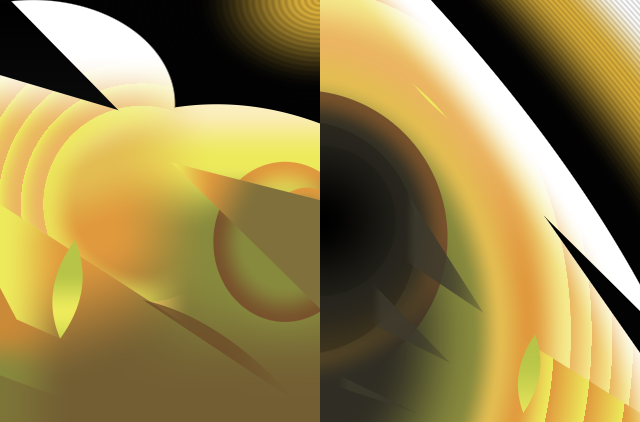
Write a WebGL 1 fragment shader that draws this background.

```glsl
precision highp float;
// Abstract split panel: amber shells, dark discs, black blades and striped gold corners.
uniform vec2 u_resolution;

#define SIZE vec2(7.68, 5.06)
#define SPLIT 3.84
#define SHELL_STEP 0.27
#define RIM_STEP 0.1
#define STRIPE_FREQ 100.0
#define STRIPE_DEPTH 0.16

const vec3 WHITE = vec3(1.0);
const vec3 CREAM = vec3(0.98, 0.92, 0.68);
const vec3 PEACH = vec3(0.92, 0.71, 0.38);
const vec3 YELLOW = vec3(0.93, 0.92, 0.36);
const vec3 GOLD = vec3(0.89, 0.74, 0.32);
const vec3 ORANGE = vec3(0.88, 0.6, 0.24);
const vec3 OLIVE = vec3(0.53, 0.54, 0.24);
const vec3 BROWN = vec3(0.45, 0.37, 0.2);
const vec3 RUST = vec3(0.47, 0.32, 0.17);
const vec3 DARK = vec3(0.19, 0.18, 0.14);
const vec3 LEAF = vec3(0.72, 0.77, 0.28);

// Antialiased coverage of a distance, positive inside
float fill(float d) { return clamp(0.5 + d * u_resolution.x / SIZE.x, 0.0, 1.0); }

// Distance to line a-b, positive on the right of the walk
float side(vec2 p, vec2 a, vec2 b) {
  vec2 d = normalize(b - a);
  return d.x * (p.y - a.y) - d.y * (p.x - a.x);
}

// Open wedge from a tip along two edges
float wedge(vec2 p, vec2 tip, vec2 a, vec2 b) {
  return min(side(p, tip, a), -side(p, tip, b));
}

// Leaning lens with the given half size
float lens(vec2 q, vec2 size) {
  float v = q.y / size.y;
  return size.x * (1.0 - v * v) - abs(q.x + 0.15 * q.y);
}

vec3 blend(vec3 a, vec3 b, float lo, float hi, float t) {
  return mix(a, b, smoothstep(lo, hi, t));
}

// Black to gold to white, ruled with fine stripes
vec3 stripedGold(float t) {
  vec3 c = blend(vec3(0.01), vec3(0.86, 0.69, 0.23), 0.4, 1.5, t);
  c = blend(c, WHITE, 1.55, 2.3, t);
  return c * (1.0 - STRIPE_DEPTH * (0.5 + 0.5 * sin(t * STRIPE_FREQ)));
}

vec3 leftPanel(vec2 p) {
  // Warm ground, olive towards the right
  float t = p.y + 0.35 * (p.x - 1.2);
  vec3 warm = blend(blend(CREAM, GOLD, 1.2, 2.0, t), ORANGE, 2.0, 2.75, t);
  warm = blend(warm, BROWN, 2.9, 4.5, t);
  vec3 green = blend(blend(CREAM, YELLOW, 1.35, 1.9, p.y), OLIVE, 1.95, 2.8, p.y);
  green = blend(green, BROWN, 3.2, 4.7, p.y);
  vec3 col = blend(warm, green, 1.3, 2.6, p.x);

  // Nested shells above a slanted cut
  float r = length(p - vec2(1.7, 2.45)) - 1.18;
  float above = fill(-side(p, vec2(0.0, 2.45), vec2(0.85, 3.0)));
  float west = above * (1.0 - smoothstep(1.5, 2.3, p.x));
  col = mix(col, YELLOW, 0.85 * west * smoothstep(-0.4, 0.0, r));
  float f = fract(r / SHELL_STEP);
  col = mix(col, mix(PEACH, YELLOW, f * f), fill(r) * west);
  col = blend(WHITE, col, 0.65, 1.6, p.y);

  // Lower lobe and leaf
  float lobe = wedge(p, vec2(0.2, 3.83), vec2(0.0, 3.45), vec2(0.7, 4.05));
  vec3 under = blend(ORANGE * 0.9, OLIVE, 3.9, 4.5, p.y);
  under = mix(under, BROWN, 0.5 * fill(side(p, vec2(0.0, 4.5), vec2(0.6, 4.72))));
  vec3 low = blend(mix(under, YELLOW, fill(lobe)), col, 0.0, 0.85, p.x);
  col = mix(low, col, above);
  vec3 leaf = blend(YELLOW, LEAF, 0.0, 0.5, abs(p.y - 3.75));
  col = mix(col, leaf, fill(lens(p - vec2(0.81, 3.47), vec2(0.17, 0.59))));

  // Disc with a green halo and a small inner cap
  float disc = 0.9 - 0.9 * length((p - vec2(3.42, 2.9)) / vec2(0.86, 0.96));
  col = mix(col, OLIVE, 0.6 * exp(-6.0 * abs(disc)) * smoothstep(2.0, 2.6, p.y));
  vec3 rim = blend(ORANGE, RUST, 2.0, 2.7, p.y);
  vec3 core = blend(YELLOW, OLIVE, 2.1, 2.7, p.y);
  col = mix(col, blend(rim, core, 0.0, 0.4, disc), fill(disc));
  float cap = 0.4 - length(p - vec2(3.68, 2.65));
  col = mix(col, blend(ORANGE, OLIVE, 0.0, 0.3, cap), fill(cap));

  // Wedge over the disc, then a curved brown blade
  float face = wedge(p, vec2(2.06, 1.95), vec2(3.84, 2.4), vec2(3.84, 3.7));
  vec3 tint = blend(YELLOW, ORANGE, 2.0, 2.6, p.x);
  tint = blend(tint, vec3(0.5, 0.44, 0.23), 2.4, 3.2, p.x + 0.5 * p.y - 1.1);
  col = mix(col, tint, fill(face));
  float u = (p.x - 1.72) / 1.88;
  float drop = 3.6 + 1.25 * u - p.y;
  float blade = min(drop, 0.85 * u * (1.0 - u) - drop);
  col = mix(col, RUST * 0.9, 0.75 * fill(blade) * (1.0 - smoothstep(0.5, 1.0, u)));

  // Black blade and striped corner
  float black = wedge(p, vec2(1.42, 1.32), vec2(0.0, 0.9), vec2(0.12, 0.0));
  col = mix(col, vec3(0.03) * p.y, fill(black));
  float bulge = length((p - vec2(0.4, 1.25)) / vec2(1.7, 1.25)) - 1.0;
  float sky = min(bulge, 1.25 + 0.15 * (p.x - 2.6) * (p.x - 2.6) - p.y);
  float corner = length((p - vec2(SPLIT, 0.0)) * vec2(0.8, 1.1));
  return mix(col, stripedGold(1.6 - corner), fill(sky));
}

vec3 rightPanel(vec2 p) {
  // Oval glow from dark olive to cream
  float e = length((p - vec2(3.6, 4.0)) / vec2(2.5, 3.2));
  vec3 col = blend(blend(DARK, OLIVE, 0.4, 0.86, e), GOLD, 0.82, 0.97, e);
  col = blend(col, blend(PEACH, ORANGE, 1.5, 3.6, p.y), 0.95, 1.1, e);
  vec3 pale = mix(CREAM, YELLOW, 0.4);
  col = blend(col, pale, 1.1, 1.3, e);

  // Repeated rims, lobes below a cut, white edge
  float ring = (e - 1.3) / RIM_STEP;
  col = mix(col, mix(PEACH, pale, fract(ring)), fill(ring * 0.25));
  float cut = fill(side(p, vec2(6.4, 4.15), vec2(7.68, 4.95)));
  vec3 lobes = mix(ORANGE, YELLOW, fract((e - 1.4) / 0.18));
  col = mix(col, lobes, cut * smoothstep(1.05, 1.2, e));
  float beyond = p.x - 5.17 - 0.92 * p.y + 0.054 * p.y * p.y;
  col = blend(col, WHITE, -0.95, -0.25, beyond);

  // Concentric dark discs
  float r = length(p - vec2(3.85, 2.65));
  float big = 1.77 - length(p - vec2(3.6, 2.85));
  vec3 shade = blend(blend(vec3(0.0), DARK, 0.0, 1.1, r), BROWN * 0.7, 1.0, 1.7, r);
  vec3 rust = blend(RUST, DARK, 2.6, 4.5, p.y);
  col = mix(col, blend(rust, shade, 0.0, 0.35, big), fill(big));
  col *= 1.0 - 0.18 * fill(big - 0.37) - 0.1 * fill(0.9 - r);

  // Shadow spikes, flatter towards the bottom
  for (int i = 0; i < 3; i++) {
    float k = float(i);
    vec2 tip = vec2(5.8 - 0.4 * k, 3.75 + 0.6 * k);
    float d = wedge(p, tip, tip - vec2(0.9, 0.6 - 0.15 * k), tip - vec2(0.83, 1.3 - 0.45 * k));
    float x = p.x - tip.x;
    float fade = smoothstep(-0.95, -0.8, x) * (1.0 - 0.6 * smoothstep(-0.5, 0.0, x));
    col = mix(col, DARK * 1.25, 0.8 * fade * fill(d));
  }

  // Bright streak and leaf
  vec2 s = p - vec2(5.16, 1.21);
  float along = (s.x + s.y) / 0.38;
  col = mix(col, YELLOW, fill(0.014 * (1.0 - along * along) - 0.7 * abs(s.x - s.y)));
  float leaf = lens(p - vec2(6.35, 4.48), vec2(0.125, 0.47));
  col = mix(col, blend(LEAF, YELLOW, 4.2, 5.2, p.y), fill(leaf));

  // Black blade and striped corner
  float black = wedge(p, vec2(6.54, 2.6), vec2(7.68, 3.73), vec2(7.68, 4.23));
  col = mix(col, vec3(0.01), fill(black));
  return mix(col, stripedGold(beyond), fill(beyond * 0.75));
}

void main() {
  vec2 uv = gl_FragCoord.xy / u_resolution;
  vec2 p = vec2(uv.x, 1.0 - uv.y) * SIZE;
  gl_FragColor = vec4(p.x < SPLIT ? leftPanel(p) : rightPanel(p), 1.0);
}
```
